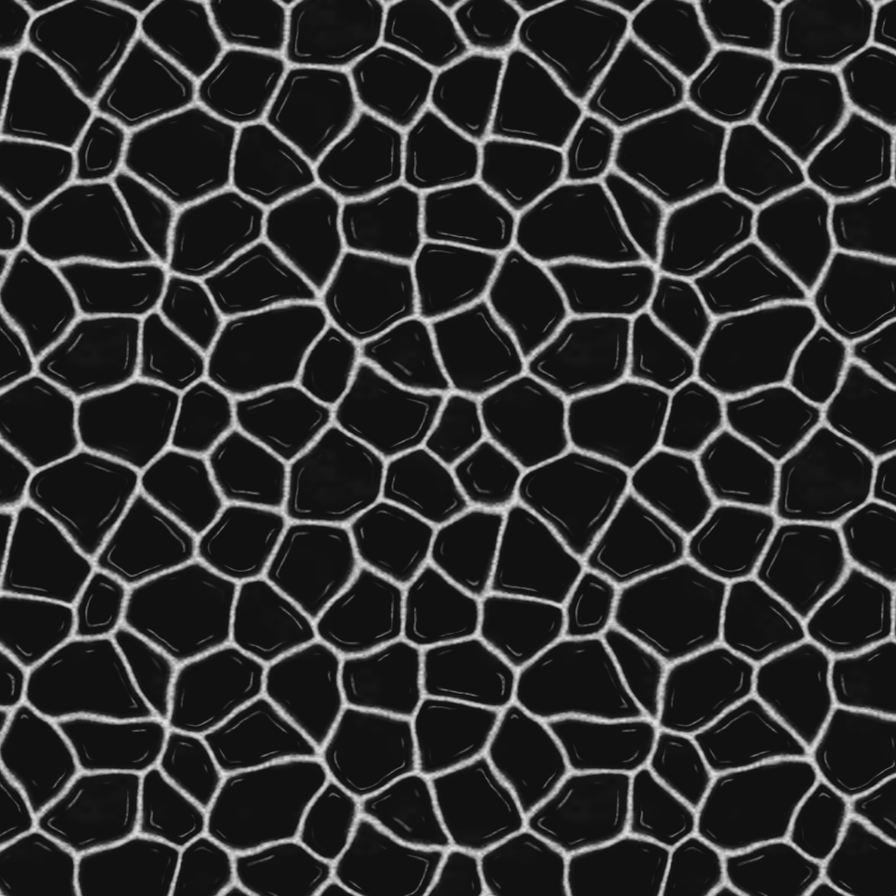
Write a Shadertoy shader that draws this texture map.

```glsl
// Repeating black stone cells parted by thin, pale, hand-painted veins.

#define TILE vec2(0.547, 0.509)    // size of one repeat on the canvas
#define ORIGIN vec2(0.501, 0.492)  // corner where four repeats meet
#define GRID vec2(6.0, 7.0)        // cells in one repeat
#define JITTER 0.62                // scatter of the cell centres
#define SIZE_SPREAD 0.0036         // difference between big and small cells
#define VEIN_WIDTH 0.0047          // half width, soft rim included
#define CORNER_ROUND 0.0023        // thickening where veins join
#define INSET 0.0125               // gap from vein to inner scratch
#define STONE 0.067                // grey of the cells
#define VEIN 0.68                  // grey of the veins

// Integer hash giving two values from 0 to 1
vec2 hash2(vec2 cell, uint seed) {
    uvec2 v = uvec2(cell) + uvec2(seed * 131u, seed * 57u);
    v = v * 1664525u + 1013904223u;
    v.x += v.y * 1664525u;
    v.y += v.x * 1664525u;
    v ^= v >> 16u;
    v.x += v.y * 1664525u;
    v.y += v.x * 1664525u;
    v ^= v >> 16u;
    return vec2(v & 65535u) / 65535.0;
}

// Value noise that wraps with the repeat; scale is a whole number per cell
float tileNoise(vec2 g, float scale, uint seed) {
    vec2 q = g * scale, period = GRID * scale;
    vec2 i = floor(q), f = fract(q);
    f = f * f * (3.0 - 2.0 * f);
    float a = hash2(mod(i, period), seed).x;
    float b = hash2(mod(i + vec2(1, 0), period), seed).x;
    float c = hash2(mod(i + vec2(0, 1), period), seed).x;
    float d = hash2(mod(i + vec2(1, 1), period), seed).x;
    return mix(mix(a, b, f.x), mix(c, d, f.x), f.y);
}

// Centre of a cell in canvas units (xy) and its weight (z)
vec3 cellSite(vec2 cell) {
    vec2 id = mod(cell, GRID);
    float stagger = fract(id.y * 3.0 / GRID.y);  // near half a cell per row, wraps
    vec2 offset = 0.5 + JITTER * (hash2(id, 3u) - 0.5);
    offset.x += stagger - 0.43;
    float weight = SIZE_SPREAD * sqrt(hash2(id, 8u).x);
    return vec3((cell + offset) * TILE / GRID, weight);
}

// Rounded distance to the cell border (x) and offset from the centre (yz)
vec3 cellBorder(vec2 p) {
    vec2 base = floor(p / TILE * GRID);
    vec3 own = vec3(0.0);
    vec2 ownCell = base;
    float best = 1e5;
    for (int y = -2; y <= 2; y++)
    for (int x = -2; x <= 2; x++) {
        vec2 cell = base + vec2(x, y);
        vec3 site = cellSite(cell);
        vec2 r = p - site.xy;
        float power = dot(r, r) - site.z;
        if (power < best) { best = power; own = site; ownCell = cell; }
    }
    float sum = 0.0;
    for (int y = -2; y <= 2; y++)
    for (int x = -2; x <= 2; x++) {
        if (x == 0 && y == 0) continue;
        vec3 site = cellSite(ownCell + vec2(x, y));
        vec2 r = p - site.xy;
        float gap = (dot(r, r) - site.z - best) / (2.0 * length(site.xy - own.xy));
        sum += exp(-gap / CORNER_ROUND);
    }
    return vec3(-CORNER_ROUND * log(max(sum, 1e-12)), p - own.xy);
}

void mainImage(out vec4 fragColor, in vec2 fragCoord) {
    float pixel = 1.0 / iResolution.y;
    vec2 p = fragCoord * pixel - ORIGIN;
    vec2 g = p / TILE * GRID;

    // Bend the straight borders
    vec2 bend = vec2(tileNoise(g, 2.0, 11u), tileNoise(g, 2.0, 12u)) - 0.5;
    vec2 tremor = vec2(tileNoise(g, 8.0, 13u), tileNoise(g, 8.0, 14u)) - 0.5;
    vec3 border = cellBorder(p + 0.012 * bend + 0.0014 * tremor);
    float d = border.x;
    float below = -border.z / max(length(border.yz), 1e-4);

    // Noise for wear and brush marks
    float broad = tileNoise(g, 2.0, 21u);
    float patchy = tileNoise(g, 3.0, 22u);
    float grit = tileNoise(g, 27.0, 23u);

    // Faint smudges on the stone and a soft rim beside the veins
    float grey = STONE;
    grey += 0.03 * smoothstep(0.66, 0.95, broad) * tileNoise(g, 9.0, 24u);
    float rim = smoothstep(0.35, 0.85, patchy + 0.15 * below);
    grey += (0.02 + 0.18 * rim) * (0.5 + 0.8 * grit) * smoothstep(INSET * 0.8, 0.002, d);

    // Broken scratches that follow the inside of each cell
    float scratchGap = abs(d - INSET - 0.004 * (broad - 0.5));
    float scratch = smoothstep(0.0011 + pixel, 0.0002, scratchGap);
    float broken = smoothstep(0.54, 0.85, tileNoise(g, 5.0, 25u) + 0.12 * below);
    grey += 0.36 * scratch * broken * (0.4 + 0.6 * grit);

    // Pale veins with uneven width, grain and a brighter core
    float width = VEIN_WIDTH * (0.80 + 0.34 * patchy + 0.12 * grit);
    float vein = smoothstep(width + 0.5 * pixel, 0.22 * width, d);
    float core = smoothstep(0.002, -0.001, d);
    float tone = VEIN + 0.20 * (grit - 0.5) + 0.12 * core;
    grey = mix(grey, tone, vein);

    fragColor = vec4(vec3(clamp(grey, 0.0, 1.0)), 1.0);
}
```
